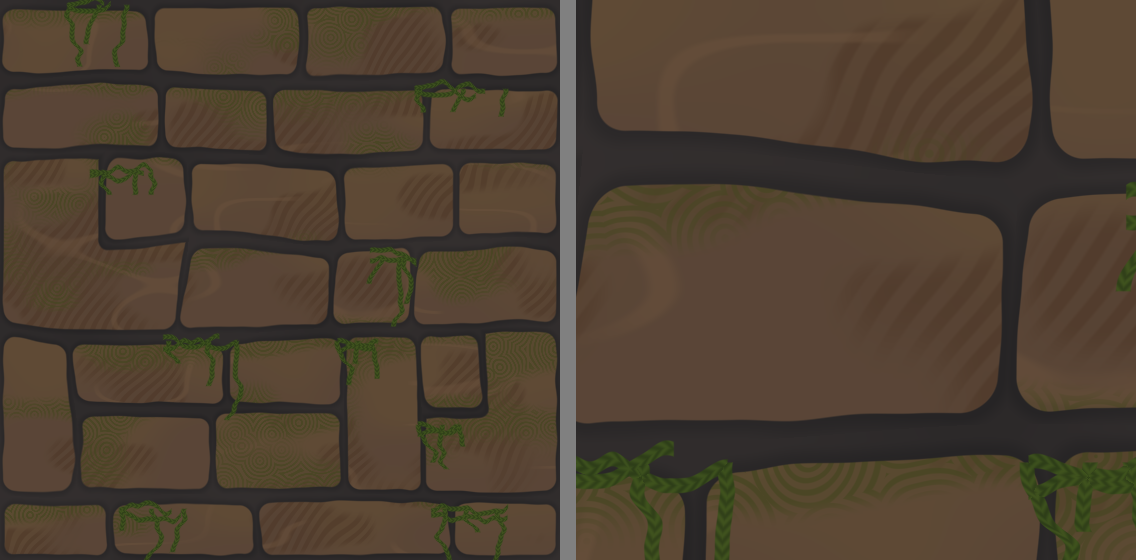
Left: the whole. Right: its middle third, enlarged.
This texture is drawn by a Shadertoy shader. Its source:

```glsl
// Old stone wall: irregular rounded blocks in dark mortar, with moss and hanging vines.
// Bands are cut into panels, panels into blocks; each block is a warped rounded box.
// Brush marks, moss ripples and braided vines are layered on with value noise.

const float BAND[5] = float[5](0.0, 0.115, 0.415, 0.725, 1.0);
const vec3 PANEL_CUTS[4] = vec3[4](vec3(1.0), vec3(0.135, 0.62, 0.76), vec3(0.33, 1.0, 1.0), vec3(1.0));
const vec2 GAP = vec2(0.0065, 0.010);
const float CORNER = 0.020;
const float BLOCK_WIDTH = 0.25;
const float RIPPLE_PERIOD = 0.0068;
const float VINE_RADIUS = 0.0044;
const float VINE_CHANCE = 0.85;
const float TAU = 6.2832;

const vec3 UMBER = vec3(0.352, 0.272, 0.214);
const vec3 OCHRE = vec3(0.372, 0.290, 0.208);
const vec3 BRUSH_DARK = vec3(0.300, 0.212, 0.150);
const vec3 BRUSH_LIGHT = vec3(0.415, 0.318, 0.235);
const vec3 MOSS = vec3(0.335, 0.285, 0.175);
const vec3 MOSS_DARK = vec3(0.275, 0.272, 0.130);
const vec3 MORTAR_DARK = vec3(0.150, 0.142, 0.145);
const vec3 MORTAR_LIGHT = vec3(0.205, 0.187, 0.185);
const vec3 VINE = vec3(0.240, 0.325, 0.110);
const vec3 VINE_DARK = vec3(0.180, 0.250, 0.090);

float hash(vec2 p) {
    vec3 q = fract(p.xyx * 0.1031);
    q += dot(q, q.yzx + 33.33);
    return fract((q.x + q.y) * q.z);
}

float noise(vec2 p) {
    vec2 i = floor(p), f = fract(p);
    f = f * f * (3.0 - 2.0 * f);
    return mix(mix(hash(i), hash(i + vec2(1, 0)), f.x),
               mix(hash(i + vec2(0, 1)), hash(i + vec2(1, 1)), f.x), f.y);
}

float boxDist(vec2 p, vec2 lo, vec2 hi) {
    vec2 q = abs(p - 0.5 * (lo + hi)) - 0.5 * (hi - lo) + CORNER;
    return length(max(q, 0.0)) + min(max(q.x, q.y), 0.0) - CORNER;
}

// Distance to the block around p, its seed, and the height within it
vec3 block(vec2 p) {
    int band = 0;
    for (int i = 1; i < 4; i++) if (p.y > BAND[i]) band = i;
    vec2 lo = vec2(0.0, BAND[band]), hi = vec2(1.0, BAND[band + 1]);
    for (int i = 0; i < 3; i++) {
        float cut = PANEL_CUTS[band][i];
        if (p.x > cut) lo.x = cut; else hi.x = min(hi.x, cut);
    }
    vec2 size = hi - lo;
    float seed = hash(floor(lo * 400.0) + 7.0);

    // Narrower panels: an L-shaped block with a small one in its notch
    if (size.x > 0.2 && size.x < 0.35) {
        if (lo.x > 0.5) p.x = lo.x + hi.x - p.x;
        vec2 notch = lo + size * vec2(0.53, 0.52);
        float small = boxDist(p, notch + GAP, hi - GAP);
        float body = max(boxDist(p, lo + GAP, hi - GAP), -boxDist(p, notch - GAP, hi + 0.1));
        return small < body ? vec3(small, fract(seed + 0.37), (p.y - notch.y) / (hi.y - notch.y))
                            : vec3(body, seed, (p.y - lo.y) / size.y);
    }
    // Wide panels: one or two rows of blocks
    if (size.x >= 0.35) {
        float middle = lo.y + size.y * mix(0.46, 0.54, seed);
        if (size.y > 0.2) { if (p.y > middle) lo.y = middle; else hi.y = middle; }
        float count = floor(size.x / BLOCK_WIDTH + 0.5), left = lo.x;
        for (float i = 1.0; i < count; i++) {
            float jitter = 0.5 * (hash(vec2(i * 13.0, floor(lo.y * 300.0))) - 0.5);
            float cut = left + size.x * (i + jitter) / count;
            if (p.x > cut) lo.x = cut; else hi.x = min(hi.x, cut);
        }
        seed = hash(floor(lo * 400.0) + 19.0);
    }
    float height = (p.y - lo.y) / (hi.y - lo.y);
    p += (p.yx - 0.5 * (lo + hi).yx) * vec2(-1, 1) * (seed - 0.5) * 0.04;
    return vec3(boxDist(p, lo + GAP, hi - GAP - vec2(0.0, 0.010 * seed)), seed, height);
}

// Rings around scattered centres
float ripples(vec2 p) {
    vec2 g = p * 18.0;
    float near = 4.0;
    for (int k = 0; k < 9; k++) {
        vec2 c = floor(g) + vec2(k % 3 - 1, k / 3 - 1);
        near = min(near, distance(g, c + vec2(hash(c), hash(c + 71.0))));
    }
    return 0.5 + 0.5 * sin(TAU * (near / 18.0 / RIPPLE_PERIOD + 0.6 * noise(p * 50.0)));
}

// Wavy strand: x runs across, y along; returns distance and braid shade
vec2 strand(vec2 q, float len, float seed) {
    q.x -= 0.034 * (noise(vec2(q.y * 22.0, seed)) - 0.5) + 0.012 * (noise(vec2(q.y * 65.0, seed + 9.0)) - 0.5);
    float braid = 0.5 + 0.5 * sin(TAU * (q.y + 1.2 * abs(q.x)) / 0.0075);
    return vec2(max(abs(q.x), max(-q.y, q.y - len)) - VINE_RADIUS, braid);
}

// Clusters trailing along block tops, with strands hanging down
vec2 vines(vec2 p) {
    vec2 best = vec2(1.0, 0.0);
    for (int k = 0; k < 14; k++) {
        vec2 id = vec2(k % 2, k / 2);
        float s = hash(id * 17.0 + 5.0) * 90.0;
        vec2 q = p - vec2((id.x + mix(0.18, 0.82, hash(id + 31.0))) * 0.5, 0.087 + 0.15 * id.y);
        float reach = mix(0.035, 0.085, hash(id + 53.0));
        if (hash(id + 83.0) > VINE_CHANCE || abs(q.x) > 0.13 || abs(q.y + 0.07) > 0.13) continue;
        for (float j = 0.0; j < 5.0; j++) {
            float r = hash(vec2(j * 7.0, s));
            vec2 d = j < 2.0 ? strand(vec2(q.y, q.x + reach), reach * (1.2 + 0.8 * r), s + j * 3.0)
                             : strand(vec2(q.x - reach * (j - 3.0) * 0.8, -q.y), mix(0.03, 0.15, r * r), s + j * 3.0);
            if (d.x < best.x) best = d;
        }
    }
    return best;
}

void mainImage(out vec4 fragColor, in vec2 fragCoord) {
    vec2 uv = fragCoord / iResolution.xy;
    float soft = 1.0 / iResolution.y;

    // Slanted, wobbly outlines, calm at the canvas border
    vec2 rim = min(uv, 1.0 - uv);
    float calm = smoothstep(0.0, 0.12, min(rim.x, rim.y));
    vec2 p = uv + 0.030 * calm * (vec2(noise(uv * 5.0), noise(uv * 5.0 + 40.0)) - 0.5);
    vec3 b = block(p);
    float d = b.x + 0.005 * (noise(uv * 28.0) - 0.5);
    vec2 shift = vec2(b.y * 50.0, b.y * 31.0);

    // Mortar, shaded next to the blocks
    float open = smoothstep(0.0, 0.013, d) * 0.5 + 0.6 * noise(uv * 7.0 + 11.0) - 0.15;
    vec3 color = mix(MORTAR_DARK, MORTAR_LIGHT, clamp(open, 0.0, 1.0));

    // Stone with brush marks
    vec3 stone = mix(UMBER, OCHRE, smoothstep(0.35, 0.75, 0.6 * noise(uv * vec2(6, 12) + shift) + 0.4 * b.z));
    float hatch = 0.5 + 0.5 * sin(TAU * ((uv.x - 0.7 * uv.y) / 0.021 + 1.5 * noise(uv * 14.0)));
    float patches = smoothstep(0.55, 0.72, noise(uv * vec2(9, 14) + shift + 20.0));
    stone = mix(stone, BRUSH_DARK, 0.6 * patches * (0.3 + 0.7 * smoothstep(0.3, 0.75, hatch)));
    float streak = smoothstep(0.05, 0.015, abs(noise(uv * vec2(6, 16) + shift + 60.0) - 0.45));
    stone = mix(stone, BRUSH_LIGHT, 0.5 * streak * smoothstep(0.4, 0.6, noise(uv * 8.0 + shift)));

    // Moss, thickest along the top
    float cover = 0.75 * noise(uv * vec2(7, 17) + shift + 90.0) + 0.33 * smoothstep(0.55, 1.0, b.z);
    float moss = smoothstep(0.50, 0.72, cover);
    stone = mix(stone, MOSS, 0.6 * moss);
    stone = mix(stone, MOSS_DARK, 0.75 * moss * smoothstep(0.3, 0.8, ripples(uv)));
    color = mix(color, stone, smoothstep(soft, -soft, d));

    // Vines on top
    vec2 v = vines(uv);
    color = mix(color, mix(VINE_DARK, VINE, v.y), 0.93 * smoothstep(soft, -soft, v.x));
    fragColor = vec4(color, 1.0);
}
```
